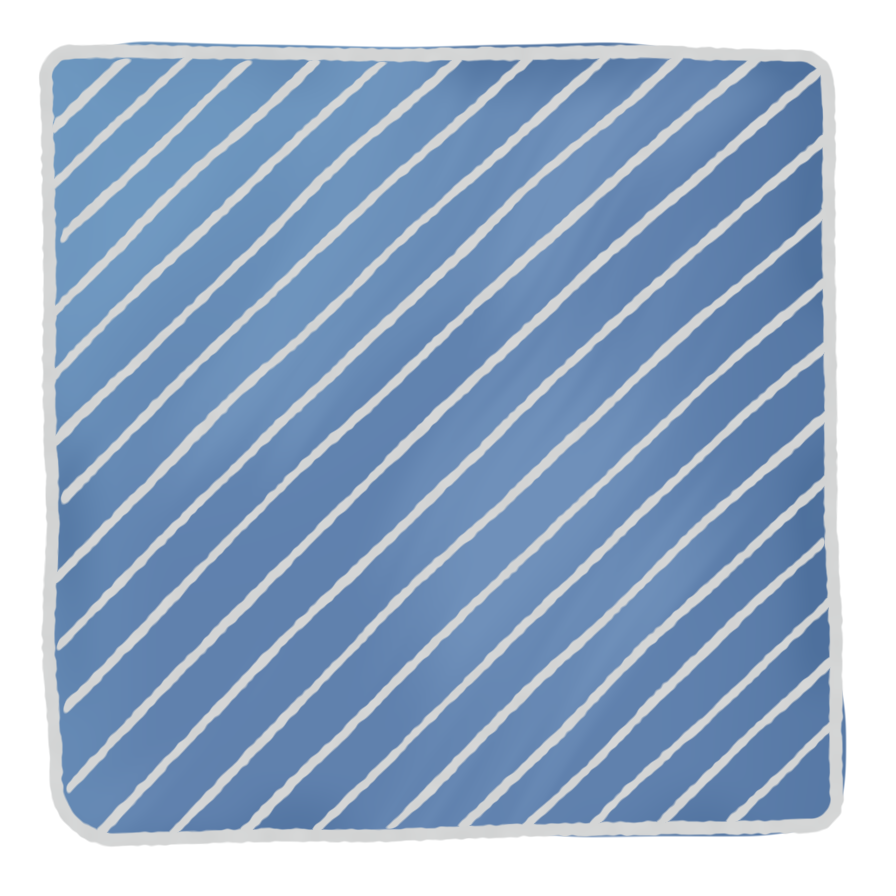
Write a WebGL 2 fragment shader that draws this pattern.

```glsl
#version 300 es
precision highp float;

#define LINE_COUNT 21
#define FIRST_LINE 0.193
#define LINE_STEP 0.0766
#define LINE_HALF 0.0049
#define BORDER_HALF 0.0072
#define LINE_WOBBLE 0.008
#define CHALK vec3(0.83, 0.835, 0.835)
#define BLUE vec3(0.375, 0.505, 0.68)
#define LIGHT_BLUE vec3(0.435, 0.565, 0.73)
#define SKY_BLUE vec3(0.44, 0.61, 0.765)
#define DEEP_BLUE vec3(0.29, 0.425, 0.60)

uniform vec2 u_resolution;
out vec4 fragColor;

float hash(vec2 p) {
    vec3 h = fract(p.xyx * 0.1031);
    h += dot(h, h.yzx + 33.33);
    return fract((h.x + h.y) * h.z);
}

float noise(vec2 p) {
    vec2 cell = floor(p), f = fract(p);
    f = f * f * (3.0 - 2.0 * f);
    float low = mix(hash(cell), hash(cell + vec2(1, 0)), f.x);
    float high = mix(hash(cell + vec2(0, 1)), hash(cell + vec2(1, 1)), f.x);
    return mix(low, high, f.y);
}

// Slightly skewed square, rounder at its lower left corner
float paneDistance(vec2 p) {
    vec2 q = p - vec2(0.492, 0.505);
    q.x += 0.014 * q.y;
    q.y -= mix(0.025, -0.006, p.y) * q.x;
    float radius = q.x < 0.0 && q.y < 0.0 ? 0.07 : 0.03;
    vec2 d = abs(q) - vec2(0.437, 0.435) + radius;
    return length(max(d, 0.0)) + min(max(d.x, d.y), 0.0) - radius;
}

// Slanted hand-drawn lines with uneven gaps, a slight bow and loose ends
float linesDistance(vec2 p, float pane) {
    float across = p.x + 1.0 - p.y;
    float along = p.x + p.y - 1.0;
    float bow = along * (0.025 + 0.036 * along);
    float nearest = 1.0;
    for (int i = 0; i < LINE_COUNT; i++) {
        float id = float(i);
        float t = id / float(LINE_COUNT - 1);
        float drift = -0.022 * sin(6.2832 * t - 0.35);
        float jitter = 0.008 * (hash(vec2(id, 3.0)) - 0.5);
        float wobble = LINE_WOBBLE * (noise(vec2(along * 5.0 + 9.0, id * 7.0)) - 0.5);
        float offset = FIRST_LINE + LINE_STEP * id + drift + jitter + wobble;
        float side = (across - offset - bow) * 0.7071;
        float loose = hash(vec2(id, along < 0.0 ? 17.0 : 29.0));
        float end = pane + 0.004 + 0.014 * loose * loose;
        float width = LINE_HALF * (0.85 + 0.3 * noise(vec2(along * 8.0 + 20.0, id * 5.0)));
        nearest = min(nearest, length(vec2(side, max(end, 0.0))) - width);
    }
    return nearest;
}

// Blue wash with slanted brush strokes and darker margins
vec3 paint(vec2 p, float pane) {
    vec2 brush = vec2(dot(p, vec2(0.82, -0.57)), dot(p, vec2(0.57, 0.82)));
    brush.x += 0.06 * noise(p * 4.0 + 5.0);
    float strokes = noise(brush * vec2(11.0, 3.0) + 20.0);
    float bristles = noise(brush * vec2(70.0, 5.0) + 40.0);
    float light = smoothstep(0.45, 0.85, strokes + 0.15 * (bristles - 0.5));
    vec3 color = mix(BLUE, LIGHT_BLUE, light);

    float sky = 1.0 - smoothstep(0.0, 0.62, distance(p, vec2(0.12, 0.92)));
    color = mix(color, SKY_BLUE, sky * (0.65 + 0.35 * strokes));
    float leftWash = 1.0 - smoothstep(0.05, 0.2, p.x);
    color = mix(color, SKY_BLUE, 0.35 * leftWash);

    float patches = smoothstep(0.2, 0.8, noise(p * vec2(9.0, 7.0) + 12.0));
    float margin = 1.0 - smoothstep(0.0, 0.075, -pane);
    float rightShade = smoothstep(0.72, 0.95, p.x) * (0.3 + 0.4 * strokes);
    return mix(color, DEEP_BLUE, clamp(margin * patches * 0.65 + rightShade, 0.0, 0.8));
}

float coverage(float d, float blur) {
    return 1.0 - smoothstep(-blur, blur, d);
}

void main() {
    float side = min(u_resolution.x, u_resolution.y);
    vec2 p = (gl_FragCoord.xy - 0.5 * u_resolution) / side + 0.5;
    float blur = max(0.9 / side, 0.0014);

    // Uneven outline and grainy chalk edge
    float grain = 0.0022 * (noise(p * 130.0) - 0.5);
    float pane = paneDistance(p) + 0.008 * (noise(p * 7.0 + 3.0) - 0.5);
    float spill = 0.012 * smoothstep(0.6, 0.95, noise(p * 6.0 + 31.0));

    vec3 color = vec3(1.0);
    color = mix(color, paint(p, pane), coverage(pane - spill, blur));
    float chalk = min(linesDistance(p, pane), abs(pane) - BORDER_HALF) + grain;
    vec3 chalkColor = CHALK + 0.02 * (noise(p * 60.0) - 0.5);
    color = mix(color, chalkColor, coverage(chalk, blur));
    fragColor = vec4(color, 1.0);
}
```
